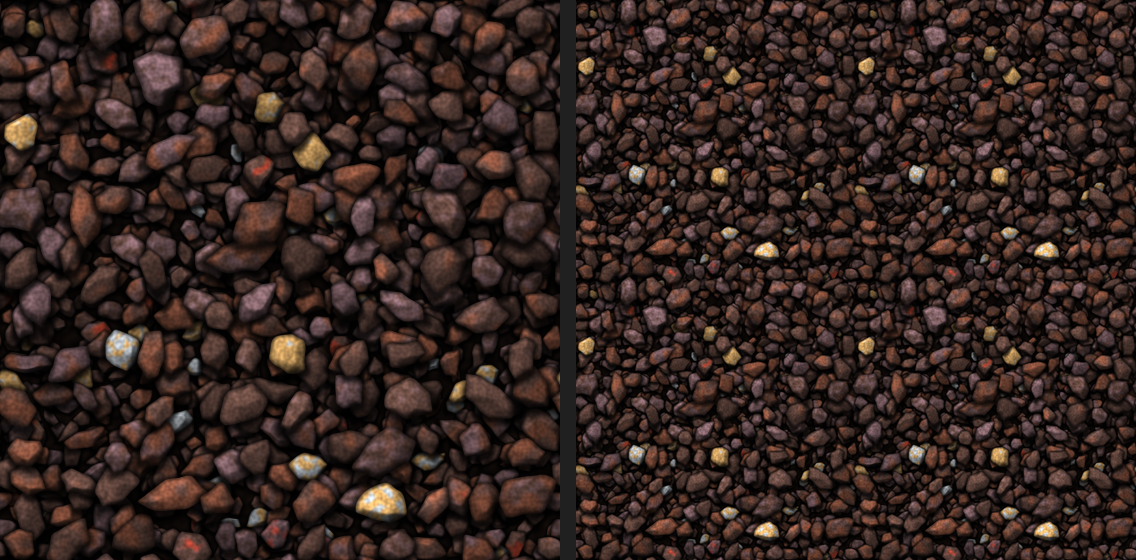
Left: one tile. Right: repeated 2 by 2.
A WebGL 2 fragment shader for this texture:

```glsl
#version 300 es
precision highp float;

uniform vec2 u_resolution;
out vec4 outColor;

const int LAYERS = 4;
const float CELLS[LAYERS] = float[LAYERS](25.0, 19.0, 15.0, 12.0); // stones per side, deep to top
const int SIDES = 6;
const float TAU = 6.28319;
const float ROUNDING = 13.0;      // higher gives sharper corners and facets
const float SOFTNESS = 0.0011;    // edge blur in canvas units
const float WARP = 0.005;         // waviness of the outlines
const float TOP_SHARE = 0.74;     // share of filled cells in the top layer
const float PALE_SHARE = 0.045;   // share of light coloured stones
const vec3 LIGHT = vec3(-0.25, 0.52, 0.81);
const vec3 GAP = vec3(0.045, 0.030, 0.024);
const vec3 BROWN = vec3(0.35, 0.25, 0.22);
const vec3 RUST = vec3(0.47, 0.28, 0.21);
const vec3 MAUVE = vec3(0.42, 0.32, 0.34);
const vec3 OCHRE = vec3(0.72, 0.56, 0.34);
const vec3 SLATE = vec3(0.54, 0.56, 0.58);
const vec3 FLECK = vec3(0.70, 0.22, 0.15);

vec3 hash(vec2 cell, int salt) {
  uvec3 v = uvec3(uint(cell.x), uint(cell.y), uint(salt));
  v = v * 1664525u + 1013904223u;
  v.x += v.y * v.z; v.y += v.z * v.x; v.z += v.x * v.y;
  v ^= v >> 16u;
  v.x += v.y * v.z; v.y += v.z * v.x; v.z += v.x * v.y;
  return vec3(v >> 8u) / 16777216.0;
}

mat2 rotation(float angle) {
  float c = cos(angle), s = sin(angle);
  return mat2(c, -s, s, c);
}

float cornerSlope(vec2 corner, vec2 offset, float period, int salt) {
  float angle = TAU * hash(mod(corner, period), salt).x;
  return dot(vec2(cos(angle), sin(angle)), offset);
}

// Gradient noise that wraps after a whole number of periods.
float noise(vec2 uv, float period, int salt) {
  vec2 p = uv * period, i = floor(p), f = p - i;
  vec2 u = f * f * f * (f * (f * 6.0 - 15.0) + 10.0);
  vec2 e = vec2(1.0, 0.0);
  float low = mix(cornerSlope(i, f, period, salt), cornerSlope(i + e, f - e, period, salt), u.x);
  float high = mix(cornerSlope(i + e.yx, f - e.yx, period, salt),
                   cornerSlope(i + 1.0, f - 1.0, period, salt), u.x);
  return mix(low, high, u.y);
}

vec3 stoneColor(vec3 pick, float kind, float patches, float blotch) {
  vec3 color = mix(BROWN, MAUVE, smoothstep(0.45, 0.95, pick.x + 0.5 * blotch));
  color = mix(color, RUST, smoothstep(0.5, 1.0, pick.y + 0.9 * patches));
  if (kind < PALE_SHARE) {
    color = mix(OCHRE, SLATE, smoothstep(0.25, 0.75, pick.x + blotch));
  } else if (kind > 0.94) {
    color = mix(color, FLECK, 0.75 * smoothstep(0.05, 0.45, patches + 0.4 * blotch));
  }
  return color * mix(0.78, 1.2, pick.z);
}

void main() {
  vec2 uv = gl_FragCoord.xy / u_resolution;
  float blur = max(SOFTNESS, 0.8 / u_resolution.y);
  float patches = noise(uv, 28.0, 901);
  float blotch = noise(uv, 61.0, 902);
  float grain = noise(uv, 150.0, 903);
  vec2 p = uv + WARP * vec2(noise(uv, 33.0, 904), noise(uv, 33.0, 905));
  vec3 color = GAP * (1.0 + blotch);

  for (int layer = 0; layer < LAYERS; layer++) {
    float cells = CELLS[layer];
    float level = float(layer) / float(LAYERS - 1);
    vec2 home = floor(p * cells);
    int salt = layer * 20;

    for (int n = 0; n < 9; n++) {
      vec2 cell = home + vec2(n % 3 - 1, n / 3 - 1);
      vec2 id = mod(cell, cells);
      vec3 place = hash(id, salt), form = hash(id, salt + 1), pick = hash(id, salt + 2);
      if (form.z > mix(1.0, TOP_SHARE, level)) continue;

      // Local frame: turned, stretched and scaled to a radius near one.
      float radius = mix(0.34, 0.55, form.x * form.x);
      float squash = mix(0.72, 1.0, form.y);
      mat2 turn = rotation(TAU * place.z);
      vec2 offset = (p * cells - cell - mix(vec2(0.18), vec2(0.82), place.xy)) / radius;
      vec2 q = turn * offset * vec2(squash, 1.0 / squash);
      if (dot(q, q) > 4.4) continue;

      // Convex outline and sloping facets, both as soft maxima of planes.
      vec2 tilt = (hash(id, salt + 3).xy - 0.5) * 0.8;
      float outline = 0.0;
      float facets = exp(ROUNDING * (dot(q, tilt) - 0.42));
      vec2 slope = tilt * facets;
      for (int k = 0; k < SIDES; k++) {
        vec3 side = hash(id, salt + 4 + k);
        float angle = (float(k) + 0.55 * side.x) * TAU / float(SIDES);
        vec2 normal = vec2(cos(angle), sin(angle));
        float plane = dot(q, normal) - mix(0.72, 1.1, side.y);
        float steepness = mix(0.5, 1.6, side.z);
        float weight = exp(ROUNDING * plane * steepness);
        outline += exp(ROUNDING * plane);
        facets += weight;
        slope += weight * steepness * normal;
      }
      float edge = log(outline) / ROUNDING;
      slope = (slope / facets) * turn;

      // Light, darker rim and cast shadow.
      vec3 normal = normalize(vec3(slope + 0.25 * vec2(blotch, patches), 1.0));
      float shade = 0.18 + 0.98 * max(dot(normal, LIGHT), 0.0);
      shade *= mix(0.5, 1.0, smoothstep(0.02, -0.22, edge)) * mix(0.72, 1.06, level);
      shade *= 1.0 + 0.3 * blotch + 0.28 * grain;
      vec3 stone = stoneColor(pick, hash(id, salt + 15).x, patches, blotch) * shade;
      float shadow = smoothstep(-0.05, 0.42, edge + 0.14 * offset.y);
      float width = blur * cells / radius;
      color = mix(color * mix(0.22, 1.0, shadow), stone, smoothstep(width, -width, edge));
    }
  }
  outColor = vec4(color, 1.0);
}
```
